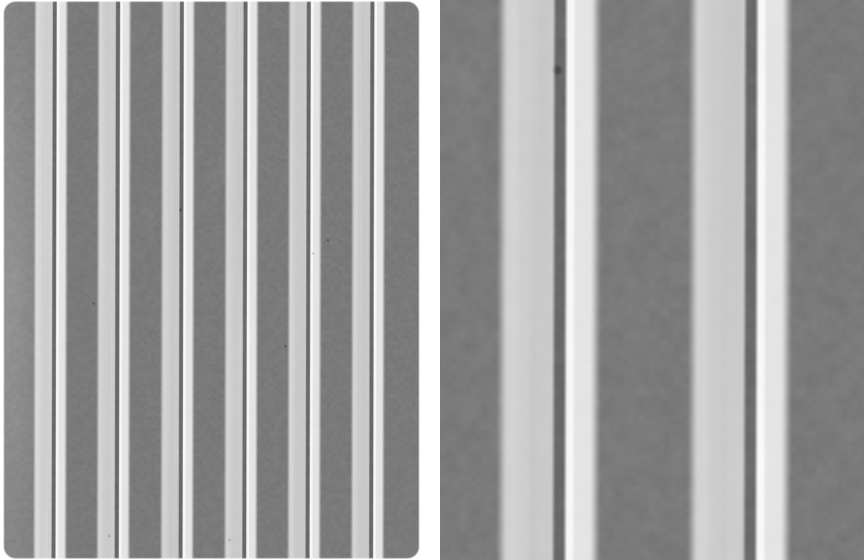
Left, the full canvas; right, a detail of the centre.
Reproduce this pattern procedurally as a Shadertoy shader.

```glsl
// Six vertical grey and white stripe groups with thin dark slits on a grainy, rounded panel.

const vec2 PANEL_SIZE = vec2(0.758, 1.0);
const float STRIPE_COUNT = 6.0;
const float PERIOD = 0.1136;
const float FIRST_SLIT = 0.0977;

// Sine-free hash
float hash21(vec2 p) {
    vec3 q = fract(vec3(p.xyx) * 0.1031);
    q += dot(q, q.yzx + 33.33);
    return fract((q.x + q.y) * q.z);
}

float valueNoise(vec2 p) {
    vec2 cell = floor(p);
    vec2 f = fract(p);
    f = f * f * (3.0 - 2.0 * f);
    float low = mix(hash21(cell), hash21(cell + vec2(1.0, 0.0)), f.x);
    float high = mix(hash21(cell + vec2(0.0, 1.0)), hash21(cell + 1.0), f.x);
    return mix(low, high, f.y);
}

// Soft-edged interval
float band(float x, float left, float right, float soft) {
    return smoothstep(left - soft, left + soft, x)
         * (1.0 - smoothstep(right - soft, right + soft, x));
}

float roundedBox(vec2 p, vec2 halfSize, float radius) {
    vec2 d = abs(p) - halfSize + radius;
    return length(max(d, 0.0)) + min(max(d.x, d.y), 0.0) - radius;
}

// Dark ground, paler toward the left side at mid height
float groundTone(vec2 p) {
    float glow = 1.0 - smoothstep(0.0, 0.13, p.x);
    float midHeight = 1.0 - smoothstep(0.0, 0.65, abs(p.y - 0.48));
    return 0.478 + glow * (0.035 + 0.06 * midHeight);
}

// One group: grey band, dark slit, bright band with a highlight
float stripeTone(float ground, float x, float y, float id, float pixel) {
    float soft = max(0.0038, pixel);
    float fine = max(0.0016, 0.7 * pixel);
    float slitHalf = mix(0.0030, 0.0038, hash21(vec2(id, 7.0)));
    float streak = valueNoise(vec2(x * 260.0 + id * 31.0, y * 3.0)) - 0.5;
    float greyTone = mix(0.835, 0.79, smoothstep(-0.034, -0.016, x)) + 0.025 * streak;
    greyTone += 0.025 * (1.0 - smoothstep(0.0, 1.5, id));
    float brightTone = 0.895 + 0.075 * band(x, 0.0035, 0.0085, 0.0015);
    float tone = mix(ground, greyTone, band(x, -0.0345, 0.0, soft));
    tone = mix(tone, brightTone, band(x, 0.0, 0.0215, soft));
    return mix(tone, 0.41, band(x, -slitHalf, slitHalf, fine));
}

// Sparse dark specks and faint pale scuffs
float wear(vec2 p) {
    float change = 0.0;
    for (int i = 0; i < 7; i++) {
        float id = float(i);
        vec2 center = PANEL_SIZE * vec2(hash21(vec2(id, 3.0)), hash21(vec2(id, 19.0)));
        float speck = 1.0 - smoothstep(0.001, 0.004, length(p - center));
        vec2 scuffOffset = (p - center.yx * vec2(0.7, 1.2)) / vec2(0.012, 0.035);
        change -= 0.12 * speck;
        change += 0.012 * exp(-dot(scuffOffset, scuffOffset));
    }
    return change;
}

void mainImage(out vec4 fragColor, in vec2 fragCoord) {
    vec2 p = fragCoord / iResolution.xy * PANEL_SIZE;
    float pixel = PANEL_SIZE.x / iResolution.x;

    // Slightly leaning repeats, each with a tiny shift
    float x = p.x - FIRST_SLIT + 0.0024 * (0.9 - p.y);
    float id = clamp(round(x / PERIOD), 0.0, STRIPE_COUNT - 1.0);
    float shift = 0.0012 * (hash21(vec2(id, 11.0)) - 0.5);
    float tone = stripeTone(groundTone(p), x - id * PERIOD - shift, p.y, id, pixel);

    // Surface grain, weaker on the bright bands
    float grain = 0.6 * valueNoise(p * 150.0) + 0.4 * valueNoise(p * 330.0) - 0.5;
    tone += grain * mix(0.045, 0.012, smoothstep(0.5, 0.8, tone)) + wear(p);

    // Rounded panel on white
    float edge = roundedBox(p - vec2(0.378, 0.5), vec2(0.371, 0.497), 0.021);
    float soft = max(0.0022, pixel);
    tone = mix(tone, 1.0, smoothstep(-soft, soft, edge));
    fragColor = vec4(vec3(clamp(tone, 0.0, 1.0)), 1.0);
}
```
